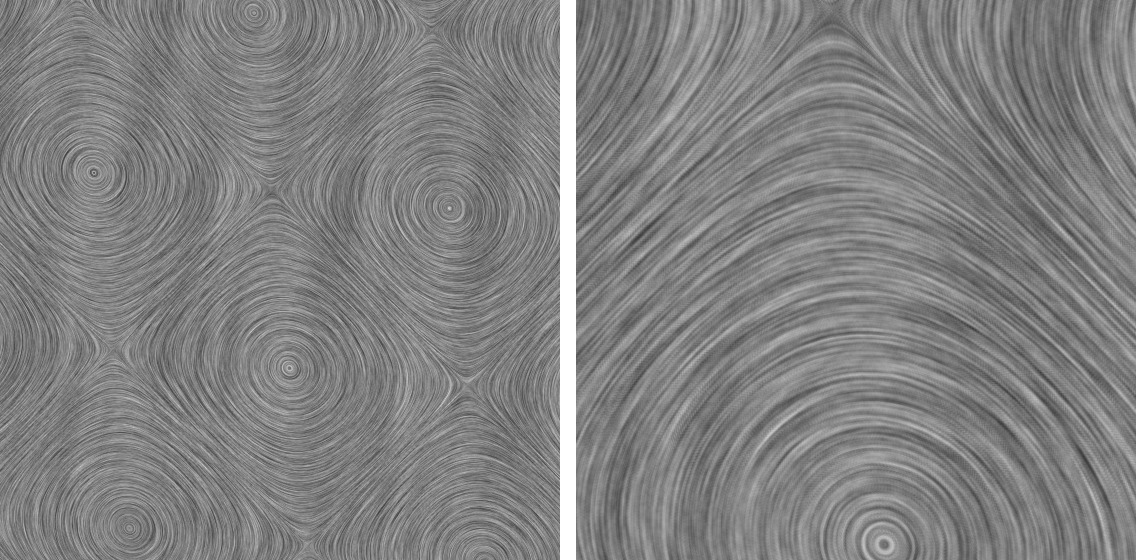
Left: the whole. Right: its middle third, enlarged.
A WebGL 2 fragment shader for this pattern:

```glsl
#version 300 es
precision highp float;
// Brushed grey whorls: a skewed lattice of vortices and saddle points.
// Fine noise is averaged along the streamlines of a sine flow field
// (line integral convolution), which combs it into thin curved streaks.

uniform vec2 u_resolution;
out vec4 fragColor;

float hash(vec2 cell) {
    return fract(sin(dot(cell, vec2(12.9898, 78.233))) * 43758.5453);
}

// Random grey cells with narrow soft borders
float grain(vec2 p) {
    vec2 cell = floor(p);
    vec2 t = smoothstep(0.25, 0.75, p - cell);
    float low = mix(hash(cell), hash(cell + vec2(1.0, 0.0)), t.x);
    float high = mix(hash(cell + vec2(0.0, 1.0)), hash(cell + vec2(1.0, 1.0)), t.x);
    return mix(low, high, t.y);
}

// Unit flow direction; the cross terms tilt the lattice
vec2 flow(vec2 p) {
    vec2 v = vec2(sin(10.0 * p.y + p.x - 0.8), cos(10.0 * p.x + p.y - 0.8));
    return v / (length(v) + 1e-5);
}

// Sum of the grain along one half of a streamline, by midpoint steps
float combGrain(vec2 p, float stepSize) {
    float sum = 0.0;
    for (int i = 0; i < 12; i++) {
        vec2 middle = p + 0.5 * stepSize * flow(p);
        p += stepSize * flow(middle);
        sum += grain(p * 512.0 - 0.5);
    }
    return sum;
}

void main() {
    vec2 uv = gl_FragCoord.xy / u_resolution.y;

    // Average both halves and the starting point
    float streak = grain(uv * 512.0 - 0.5);
    streak += combGrain(uv, 1.0 / 512.0) + combGrain(uv, -1.0 / 512.0);
    streak /= 25.0;

    // Restore the contrast lost by averaging
    float grey = 0.504 + 1.16 * (streak - 0.5);
    fragColor = vec4(vec3(clamp(grey, 0.0, 1.0)), 1.0);
}
```
